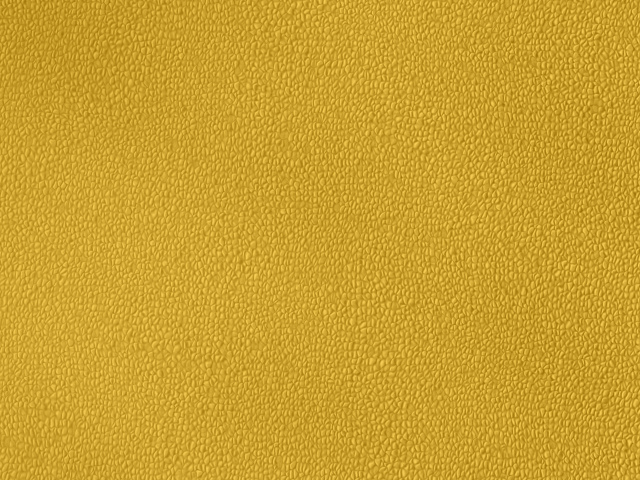
A Shadertoy shader for this texture:

```glsl
// Yellow pebbled leather: warped cellular bumps, elongated upright, with dark
// pits where creases meet, are lit from the left by a height difference.
// Broad gradients and gradient noise add the soft waves of the hide.

const vec3 LEATHER = vec3(0.788, 0.626, 0.178);
const vec3 TONE_AXIS = vec3(1.0, 1.0, 0.88);
const vec2 LIGHT_DIR = vec2(-0.95, 0.31);
const vec2 GRAIN_DENSITY = vec2(108.0, 78.0);  // pebbles per canvas height
const float GRAIN_TILT = 0.08;
const int SAMPLES = 2;

vec2 hash2(vec2 cell) {
    vec3 h = fract(cell.xyx * vec3(0.1031, 0.1030, 0.0973));
    h += dot(h, h.yzx + 33.33);
    return fract((h.xx + h.yz) * h.zy);
}

float cornerSlope(vec2 cell, vec2 offset) {
    return dot(hash2(cell) * 2.0 - 1.0, offset);
}

float gradientNoise(vec2 p) {
    vec2 i = floor(p);
    vec2 f = p - i;
    vec2 u = f * f * f * (f * (f * 6.0 - 15.0) + 10.0);
    vec2 e = vec2(1.0, 0.0);
    float low = mix(cornerSlope(i, f), cornerSlope(i + e, f - e), u.x);
    float high = mix(cornerSlope(i + e.yx, f - e.yx),
                     cornerSlope(i + e.xx, f - e.xx), u.x);
    return mix(low, high, u.y);
}

mat2 rotation(float angle) {
    float c = cos(angle), s = sin(angle);
    return mat2(c, s, -s, c);
}

// x: domed height, 0 in the creases and 1 on the tops.
// y: pit depth, 1 where three pebbles meet.
vec2 pebble(vec2 p, float creaseWidth) {
    vec2 base = floor(p);
    vec2 f = p - base;
    vec3 nearest = vec3(8.0);  // three smallest distances, ascending
    for (int y = -1; y <= 1; y++) {
        for (int x = -1; x <= 1; x++) {
            vec2 cell = vec2(x, y);
            vec2 centre = cell + 0.1 + 0.8 * hash2(base + cell);
            float d = length(centre - f);
            nearest.z = min(nearest.z, max(nearest.y, d));
            nearest.y = min(nearest.y, max(nearest.x, d));
            nearest.x = min(nearest.x, d);
        }
    }
    vec2 gap = nearest.yz - nearest.x;
    return vec2(smoothstep(0.0, creaseWidth, gap.x),
                1.0 - smoothstep(0.0, 0.5, gap.y));
}

// Bend the grain slowly, and roughen the pebble outlines.
vec2 grainCoords(vec2 p, float tilt, vec2 density) {
    vec2 bend = vec2(gradientNoise(p * 5.0), gradientNoise(p * 5.0 + 31.7));
    vec2 q = rotation(tilt) * (p + 0.025 * bend) * density;
    vec2 rough = vec2(gradientNoise(q * 0.9), gradientNoise(q * 0.9 + 57.3));
    return q + 0.5 * rough;
}

// Relief light plus darkening in the creases and pits, around zero.
float grainTone(vec2 p, float tilt, vec2 density, vec2 lightDir) {
    vec2 q = grainCoords(p, tilt, density);
    vec2 probe = rotation(tilt) * lightDir * 0.16;
    float creaseWidth = 0.7 + 0.4 * gradientNoise(q * 0.3);
    float relief = pebble(q - probe, creaseWidth).x
                 - pebble(q + probe, creaseWidth).x;
    vec2 here = pebble(q, creaseWidth);
    float pores = gradientNoise(q * 2.3);
    return 0.145 * relief + 0.02 * (here.x - 0.45)
         - 0.07 * (here.y - 0.25) + 0.03 * pores;
}

// Soft light over the whole sheet, in 0..1 canvas coordinates.
float sheetTone(vec2 uv, vec2 p) {
    vec2 fromGlow = (uv - vec2(0.06, 0.38)) / vec2(0.35, 0.3);
    float glow = exp(-dot(fromGlow, fromGlow));
    float corner = 1.0 - smoothstep(0.0, 0.45, length(uv - vec2(0.0, 1.0)));
    float rightFade = smoothstep(0.55, 1.0, uv.x);
    float waves = gradientNoise(rotation(0.5) * p * vec2(2.2, 3.4) + 4.0);
    return 0.003 + 0.032 * glow - 0.04 * corner - 0.014 * rightFade
         + 0.034 * waves;
}

void mainImage(out vec4 fragColor, in vec2 fragCoord) {
    vec2 uv = fragCoord / iResolution.xy;

    // Average sub-pixel samples for smooth crease edges.
    float grain = 0.0;
    for (int y = 0; y < SAMPLES; y++) {
        for (int x = 0; x < SAMPLES; x++) {
            vec2 jitter = (vec2(x, y) + 0.5) / float(SAMPLES) - 0.5;
            vec2 p = (fragCoord + jitter) / iResolution.y;
            grain += grainTone(p, GRAIN_TILT, GRAIN_DENSITY, LIGHT_DIR);
        }
    }
    grain /= float(SAMPLES * SAMPLES);

    // The relief is crisper towards the right side.
    float contrast = mix(0.85, 1.2, uv.x);
    float tone = grain * contrast + sheetTone(uv, fragCoord / iResolution.y);
    fragColor = vec4(clamp(LEATHER + TONE_AXIS * tone, 0.0, 1.0), 1.0);
}
```
